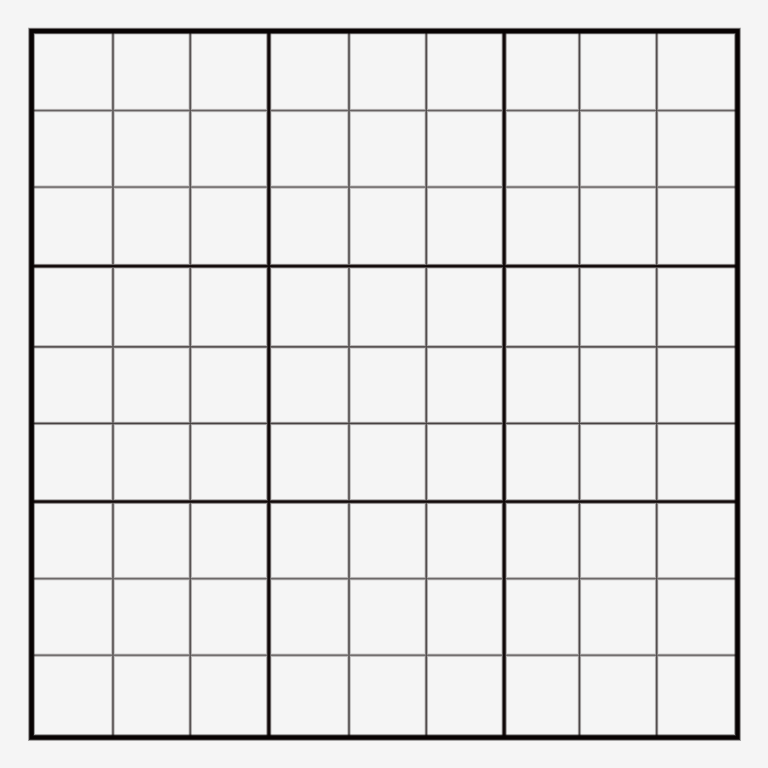
Give the GLSL for this pattern, as a WebGL 1 fragment shader.

```glsl
precision highp float;
// A ruled nine by nine grid on pale paper: a heavy frame, medium lines around
// the three by three blocks and fine lines between cells. Spacing is slightly
// uneven, and the fine horizontal rules fade in the upper and lower blocks.

uniform vec2 u_resolution;

const vec3 PAPER = vec3(0.960, 0.960, 0.960);
const vec3 INK = vec3(0.065, 0.035, 0.035);
const vec3 FRAME_INK = vec3(0.030, 0.012, 0.012);

// All lengths are fractions of the canvas; y is measured from the top.
const vec2 GRID_MIN = vec2(0.0410, 0.0404);
const vec2 GRID_MAX = vec2(0.9603, 0.9603);
const vec2 BLOCK_BOW = vec2(0.0026, -0.0005); // drift of the inner block lines
const vec3 FIRST_GAP_X = vec3(0.1061, 0.1044, 0.0980); // first cell, per block
const vec3 FIRST_GAP_Y = vec3(0.1035, 0.1051, 0.1003);
const vec2 SECOND_GAP = vec2(0.1006, 0.0997);

const float FRAME_HALF = 0.0035;
const vec2 BLOCK_HALF = vec2(0.0025, 0.0022);
const float CELL_HALF = 0.0013;
const vec3 CELL_TONE_X = vec3(0.80, 0.82, 0.80); // fine line strength, per block
const vec3 CELL_TONE_Y = vec3(0.66, 0.82, 0.66);
const float SOFTNESS = 0.0018;

// Coverage of a soft line, given the distance to its centre.
float stroke(float dist, float halfWidth, float soft) {
  return 1.0 - smoothstep(halfWidth - soft, halfWidth + soft, abs(dist));
}

// Ink from all parallel rules along one axis.
float rules(float p, float start, float pitch, float bow, vec3 firstGap,
            float secondGap, float blockHalf, vec3 tone, float soft) {
  float ink = 0.0;
  for (int i = 0; i < 3; i++) {
    float block = float(i);
    float edge = start + pitch * block + 0.5 * bow * block * (3.0 - block);
    float cell = edge + firstGap[i];
    float fine = max(stroke(p - cell, CELL_HALF, soft),
                     stroke(p - cell - secondGap, CELL_HALF, soft));
    ink = max(ink, max(stroke(p - edge, blockHalf, soft), tone[i] * fine));
  }
  return ink;
}

void main() {
  vec2 p = gl_FragCoord.xy / u_resolution;
  p.y = 1.0 - p.y;
  float soft = max(SOFTNESS, 0.75 / min(u_resolution.x, u_resolution.y));

  // Signed distance to the square-cornered frame
  vec2 fromEdge = abs(p - 0.5 * (GRID_MIN + GRID_MAX)) - 0.5 * (GRID_MAX - GRID_MIN);
  float frameDist = max(fromEdge.x, fromEdge.y);
  float inside = 1.0 - smoothstep(-soft, soft, frameDist);

  // Block and cell rules
  vec2 pitch = (GRID_MAX - GRID_MIN) / 3.0;
  float columns = rules(p.x, GRID_MIN.x, pitch.x, BLOCK_BOW.x, FIRST_GAP_X,
                        SECOND_GAP.x, BLOCK_HALF.x, CELL_TONE_X, soft);
  float rows = rules(p.y, GRID_MIN.y, pitch.y, BLOCK_BOW.y, FIRST_GAP_Y,
                     SECOND_GAP.y, BLOCK_HALF.y, CELL_TONE_Y, soft);

  vec3 color = mix(PAPER, INK, inside * max(columns, rows));
  color = mix(color, FRAME_INK, stroke(frameDist, FRAME_HALF, soft));
  gl_FragColor = vec4(color, 1.0);
}
```
